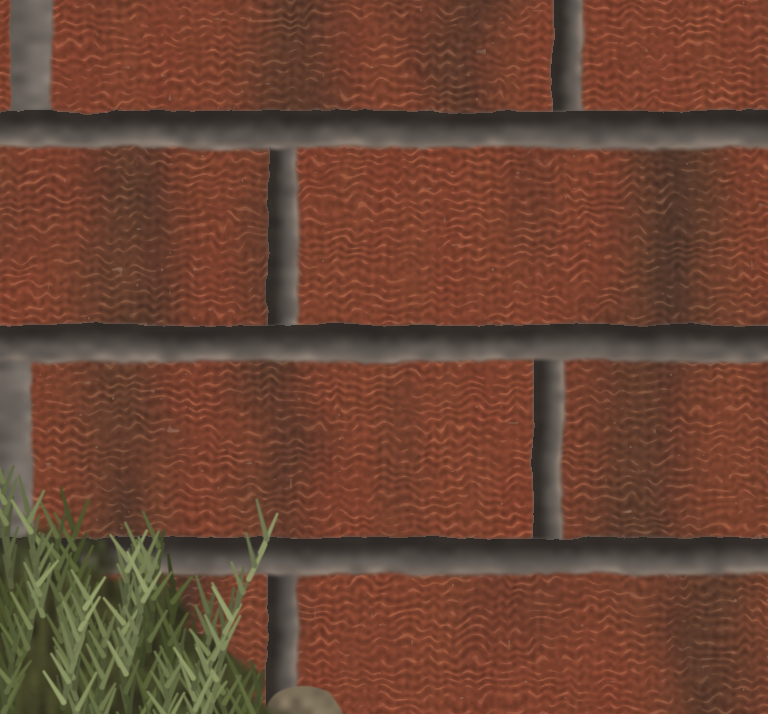
A Shadertoy shader for this texture:

```glsl
// Rustic red brickwork in running bond with recessed grey joints and a rosemary bush.
// Each brick has fine wavy relief and dark kiln bands; joints are shaded across their width.
// The bush is a loop of sprigs, each a stem with needles drawn as tapered strokes.
// Lengths are fractions of the canvas width.

#define ROW_PITCH 0.2773
#define BRICK_PITCH 0.705
#define WALL_TOP 1.0612
#define BED_JOINT 0.047
#define HEAD_JOINT 0.039
#define RELIEF 0.085
#define SPRIGS 32
#define NEEDLES 11
#define BRICK_RED vec3(0.485, 0.248, 0.178)
#define BRICK_DARK vec3(0.285, 0.205, 0.165)
#define MORTAR vec3(0.37, 0.345, 0.325)

const float TAU = 6.28318;

float hash(vec2 p) {
    vec3 q = fract(vec3(p.xyx) * 0.1031);
    q += dot(q, q.yzx + 33.33);
    return fract((q.x + q.y) * q.z);
}

float noise(vec2 p) {
    vec2 i = floor(p), f = fract(p);
    f = f * f * (3.0 - 2.0 * f);
    return mix(mix(hash(i), hash(i + vec2(1, 0)), f.x),
               mix(hash(i + vec2(0, 1)), hash(i + vec2(1, 1)), f.x), f.y);
}

float bump(float x, float center, float width) {
    float d = (x - center) / width;
    return exp(-d * d);
}

// Joint tone from its shadowed side (t = 0) to its lit lip (t = 1)
vec3 jointColor(float t, float grain) {
    vec3 c = mix(vec3(0.19, 0.17, 0.155), MORTAR, smoothstep(0.15, 0.75, t));
    c = mix(c, vec3(0.52, 0.465, 0.42), (0.5 + 0.5 * grain) * bump(t, 0.93, 0.16));
    return c * (0.91 + 0.18 * grain);
}

vec3 brickColor(vec2 p, float along, float row, float col) {
    bool even = mod(row, 2.0) < 0.5;
    vec2 id = vec2(col, row) + 20.0;
    // Kiln bands
    float first = even ? 0.49 - 0.16 * row : 0.68 + 0.05 * row;
    float x = along + 0.05 * (noise(p * vec2(9, 14)) - 0.5);
    float band = 0.75 * bump(x, first, 0.1) + 0.6 * bump(x, first + 0.32, 0.085);
    band += 0.25 * smoothstep(0.45, 0.9, noise(p * vec2(13, 5) + id * 3.7));
    band *= 0.8 + 0.4 * noise(p * vec2(16, 12) + id);
    vec3 c = mix(BRICK_RED, BRICK_DARK, clamp(band, 0.0, 0.88));
    c = mix(c, vec3(0.50, 0.30, 0.20), 0.35 * noise(p * vec2(24, 7) + id));
    // Fine broken waves crossed by upright ridges
    float drift = noise(p * 22.0 + id);
    float wave = sin(p.x * TAU / 0.029 + 6.0 * drift);
    float ripple = sin(p.y * TAU / 0.0125 + 1.3 * wave + 8.0 * noise(p * 34.0));
    float ridge = sin(p.x * TAU / 0.0125 + 3.0 * drift);
    float strength = RELIEF * (0.3 + 1.2 * noise(p * 36.0 + 7.0));
    c *= 1.0 + strength * (ripple + 0.35 * ridge);
    c += vec3(0.07, 0.06, 0.045) * smoothstep(0.55, 1.0, ripple * noise(p * 110.0) * 1.4);
    // Grain and rare pale chips
    c *= 0.92 + 0.16 * noise(p * 200.0);
    return mix(c, vec3(0.60, 0.49, 0.41), 0.5 * smoothstep(0.94, 1.0, noise(p * 95.0 + 40.0)));
}

vec3 wall(vec2 p) {
    vec2 w = p + 0.006 * (vec2(noise(p * 18.0), noise(p * 18.0 + 50.0)) - 0.5);
    w += 0.003 * (vec2(noise(p * 80.0), noise(p * 80.0 + 50.0)) - 0.5);
    float d = (WALL_TOP - w.y) / ROW_PITCH;
    float row = floor(d), down = fract(d) * ROW_PITCH;
    bool even = mod(row, 2.0) < 0.5;
    float start = w.x - (even ? 0.720 - 0.013 * row : 0.349);
    float col = floor(start / BRICK_PITCH);
    float across = start - col * BRICK_PITCH;
    float wide = even && col < 0.0 ? 1.0 : 0.0;
    float jointWidth = HEAD_JOINT + 0.014 * wide;

    float along = (across - jointWidth) / (BRICK_PITCH - jointWidth);
    float grain = noise(p * vec2(45, 75));
    vec3 head = jointColor(across / jointWidth, grain);
    head = mix(head, vec3(0.48, 0.45, 0.42) * (0.88 + 0.24 * grain), 0.65 * wide);
    vec3 c = brickColor(p, along, row, col);
    c = mix(head, c, smoothstep(-0.004, 0.005, min(across - jointWidth, BRICK_PITCH - across)));
    vec3 bed = jointColor(down / BED_JOINT, grain);
    return mix(bed, c, smoothstep(-0.004, 0.005, min(down - BED_JOINT, ROW_PITCH - down)));
}

// Coverage of a stroke from a to b that narrows to its tip
float stroke(vec2 p, vec2 a, vec2 b, float radius) {
    vec2 pa = p - a, ba = b - a;
    float t = clamp(dot(pa, ba) / dot(ba, ba), 0.0, 1.0);
    float d = length(pa - ba * t) - radius * (1.0 - 0.55 * t);
    return 1.0 - smoothstep(-0.0018, 0.0018, d);
}

float canopy(float x) { return 0.32 - 1.75 * x * x; }

vec3 rosemary(vec3 c, vec2 p) {
    if (p.x > 0.42 || p.y > 0.4) return c;
    // Shaded interior
    float inside = canopy(p.x) - 0.075 - p.y + 0.06 * (noise(p * 45.0) - 0.5);
    vec3 shade = mix(vec3(0.15, 0.155, 0.10), vec3(0.29, 0.31, 0.18), noise(p * vec2(90, 45)));
    c = mix(c, shade, 0.93 * smoothstep(-0.01, 0.025, inside));
    for (int i = 0; i < SPRIGS; i++) {
        float s = float(i), depth = 1.0 - s / float(SPRIGS);
        bool stray = i == SPRIGS - 1;
        float x = 0.35 * fract(s * 0.618 + 0.03);
        vec2 tip = vec2(x, canopy(x) - 0.22 * hash(vec2(s, 3)));
        vec2 lean = vec2(0.07 * (hash(vec2(s, 5)) - 0.35), 0.15);
        if (stray) { tip = vec2(0.355, 0.245); lean = vec2(0.085, 0.19); }
        vec2 root = tip - lean;
        vec3 green = mix(vec3(0.49, 0.52, 0.36), vec3(0.27, 0.30, 0.16), depth);
        c = mix(c, green * 0.8, stroke(p, root, tip, 0.0032));
        for (int j = 0; j < NEEDLES; j++) {
            float n = float(j), r = hash(vec2(s, n + 9.0));
            float side = mod(n, 2.0) * 2.0 - 1.0;
            vec2 base = mix(root, tip, n / float(NEEDLES));
            vec2 reach = vec2(side * (0.006 + 0.020 * r), 0.030 + 0.022 * hash(vec2(n, s)));
            c = mix(c, green * (0.72 + 0.55 * r), stroke(p, base, base + reach, 0.0036));
        }
    }
    return c;
}

void mainImage(out vec4 fragColor, in vec2 fragCoord) {
    vec2 p = fragCoord / iResolution.x;
    vec3 c = wall(p);
    // Pale stone at the foot of the wall
    float stone = length((p - vec2(0.395, 0.0)) / vec2(0.05, 0.037)) + 0.2 * noise(p * 40.0);
    c = mix(c, vec3(0.47, 0.42, 0.34) * (0.75 + 0.4 * noise(p * 70.0)), 1.0 - smoothstep(1.0, 1.1, stone));
    fragColor = vec4(rosemary(c, p), 1.0);
}
```
